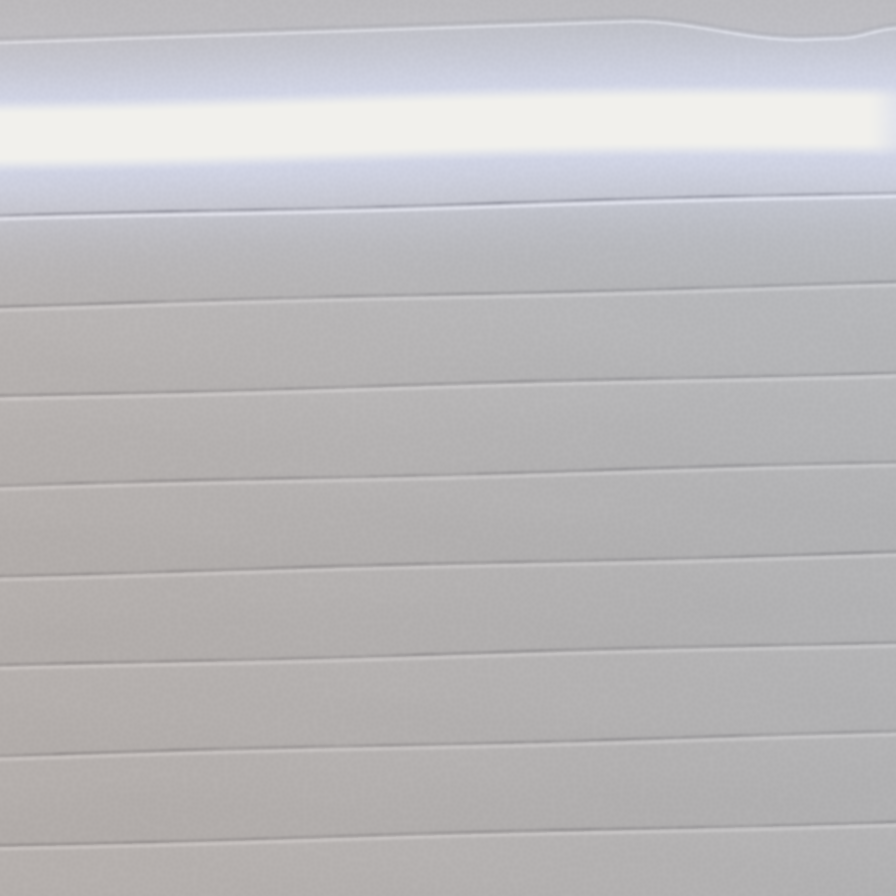
Reproduce this texture procedurally as a WebGL 2 fragment shader.

```glsl
#version 300 es
precision highp float;
uniform vec2 u_resolution;
out vec4 fragColor;

vec2 hash2(vec2 p) {
  vec3 q = fract(p.xyx * vec3(0.1031, 0.1030, 0.0973));
  q += dot(q, q.yzx + 33.33);
  return fract((q.xx + q.yz) * q.zy);
}

// Distance to the nearest scattered cell point
float cellular(vec2 p) {
  vec2 cell = floor(p);
  float nearest = 2.0;
  for (int j = -1; j <= 1; j++)
    for (int i = -1; i <= 1; i++) {
      vec2 c = cell + vec2(i, j);
      nearest = min(nearest, length(c + hash2(c) - p));
    }
  return nearest;
}

float layeredSines(vec2 p) {
  float sum = 0.0, gain = 0.5;
  for (int i = 0; i < 4; i++) {
    sum += gain * sin(p.x + 1.7 * sin(p.y)) * cos(p.y + 0.6 * p.x);
    p = mat2(1.6, 1.1, -1.1, 1.6) * p + 2.3;
    gain *= 0.55;
  }
  return sum;
}

// Soft stroke around d = 0
float stroke(float d, float width) {
  width = max(width, 0.8 / u_resolution.y);
  return exp(-d * d / (width * width));
}

void main() {
  vec2 uv = gl_FragCoord.xy / u_resolution;

  // Wall tone: warm at lower left, cooler at right and top
  vec3 color = mix(vec3(0.703, 0.682, 0.672), vec3(0.697, 0.698, 0.706),
                   smoothstep(0.0, 1.0, uv.x * 0.75 + uv.y * 0.35));
  color += vec3(0.022, 0.024, 0.027) * smoothstep(0.35, 0.75, uv.y);

  // Tilted boards, the last seam lying just under the light
  float row = (uv.y - 0.0265 * uv.x - 0.0547) / 0.1003;
  float seam = min(floor(row + 0.5), 7.0);
  float d = (row - seam) * 0.1003 + 0.0008 * sin(uv.x * 9.0 + seam * 2.4);
  float board = step(row, 7.0);
  color += board * 0.014 * (fract(row) - 0.5);
  color += board * 0.006 * (hash2(vec2(floor(row), 3.0)).x - 0.5);

  // Lavender glow around the light bar
  float bar = uv.y - 0.852 - 0.013 * uv.x - 0.004 * sin(uv.x * 5.0 - 1.8);
  color = mix(color, vec3(0.835, 0.853, 0.93), exp(-bar * bar / 0.0095));
  color -= vec3(0.012, 0.01, 0.008) * board * smoothstep(0.6, 0.74, uv.y);

  // Wavy seam above the bar, sagging at the right
  float sag = 0.027 * smoothstep(0.7, 0.9, uv.x) - 0.009 * smoothstep(0.94, 1.0, uv.x);
  float top = uv.y - 0.952 - 0.034 * uv.x + sag;
  color = mix(color, vec3(0.74, 0.732, 0.745), 0.55 * smoothstep(-0.002, 0.012, top));
  color += 0.075 * stroke(top, 0.0022) - 0.035 * stroke(top - 0.005, 0.0025);

  // Bright core with soft edges, dimming at the far right
  float core = 1.0 - smoothstep(0.023, 0.043, abs(bar));
  core *= 1.0 - 0.6 * smoothstep(0.965, 1.01, uv.x);
  color = mix(color, vec3(0.945, 0.943, 0.925), core);

  // Seams: broken shadow over a thin lit lip
  float wear = 0.75 + 0.4 * layeredSines(vec2(uv.x * 32.0, seam * 5.3));
  float strength = mix(1.0, 1.6, step(6.5, seam));
  color -= vec3(0.085, 0.085, 0.08) * strength * wear * stroke(d - 0.0022, 0.0022);
  color += vec3(0.06, 0.059, 0.06) * strength * stroke(d + 0.0022, 0.0024);

  // Faint smears and fine grain
  float matte = 1.0 - core;
  color += matte * 0.006 * layeredSines(uv * vec2(7.0, 30.0));
  color += matte * 0.016 * (cellular(uv * 170.0) - 0.5);

  fragColor = vec4(clamp(color, 0.0, 1.0), 1.0);
}
```
